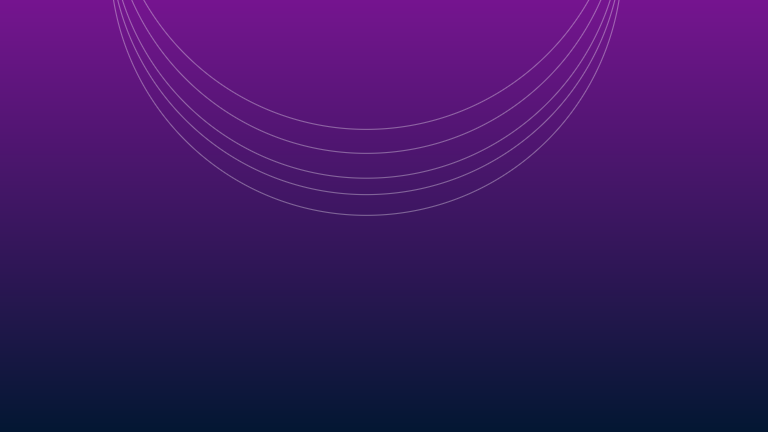
This background is drawn by a Shadertoy shader. Its source:

```glsl
// Draws five thin overlapping circle arcs hanging over a violet-to-navy gradient.

// Lengths are in canvas heights; x is measured from the canvas middle.
const vec3 TOP_COLOR = vec3(0.460, 0.080, 0.562);
const vec3 BOTTOM_COLOR = vec3(0.012, 0.092, 0.198);
const vec3 LINE_COLOR = vec3(1.0);
const float LINE_OPACITY = 0.33;
const float LINE_WIDTH = 0.0026;
const float RING_RADIUS = 0.5926;
const float RING_X = -0.041;
const int RING_COUNT = 5;
// Height of the lowest point of each ring
const float RING_BOTTOMS[RING_COUNT] = float[](0.7005, 0.6450, 0.5875, 0.5495, 0.5015);

// Share of a pixel covered by a line whose centre lies dist away
float lineCoverage(float dist, float pixel) {
    float overlap = 0.5 * (LINE_WIDTH + pixel) - abs(dist);
    return clamp(overlap, 0.0, min(LINE_WIDTH, pixel)) / pixel;
}

void mainImage(out vec4 fragColor, in vec2 fragCoord) {
    float pixel = 1.0 / iResolution.y;
    vec2 pos = vec2(fragCoord.x - 0.5 * iResolution.x, fragCoord.y) * pixel;

    // Vertical background gradient
    vec3 color = mix(BOTTOM_COLOR, TOP_COLOR, pos.y);

    // Equal rings, each shifted vertically
    for (int i = 0; i < RING_COUNT; i++) {
        vec2 center = vec2(RING_X, RING_BOTTOMS[i] + RING_RADIUS);
        float dist = length(pos - center) - RING_RADIUS;
        color = mix(color, LINE_COLOR, LINE_OPACITY * lineCoverage(dist, pixel));
    }

    fragColor = vec4(color, 1.0);
}
```
